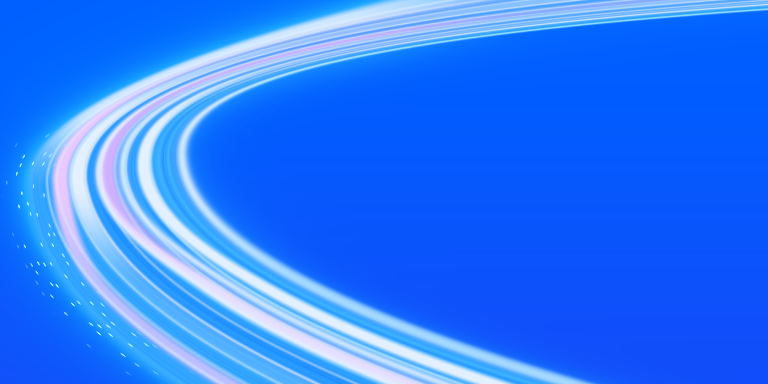
Write a WebGL 2 fragment shader that draws this background.

```glsl
#version 300 es
precision highp float;
// Curved ribbon of white, pink and cyan light trails sweeping over a vivid blue field.
uniform vec2 u_resolution;
out vec4 fragColor;

float hash(vec2 p) {
    vec3 q = fract(vec3(p.xyx) * 0.1031);
    q += dot(q, q.yzx + 33.33);
    return fract((q.x + q.y) * q.z);
}

float noise1(float x) {
    float i = floor(x);
    return mix(hash(vec2(i, 7.0)), hash(vec2(i + 1.0, 7.0)), smoothstep(0.0, 1.0, x - i));
}

// Horizontal position of the ribbon borders at depth y below the top.
float outerEdge(float y) {
    float v = y - 0.48;
    return 0.065 + (v < 0.0 ? 4.0 : 1.37) * v * v;
}

float innerEdge(float y) {
    float v = y - 0.40;
    return 0.47 + (v < 0.0 ? 2.65 * v * v / (0.623 + v) : 2.8 * v * v);
}

float band(float s, float a, float b, float soft) {
    return smoothstep(a - soft, a + soft, s) * (1.0 - smoothstep(b - soft, b + soft, s));
}

float line(float s, float center, float width) {
    float k = (s - center) / width;
    return exp(-k * k);
}

void main() {
    vec2 p = gl_FragCoord.xy / u_resolution.y;
    float y = 1.0 - p.y;
    float xo = outerEdge(y), xi = innerEdge(y);

    // Approximate distances to the borders, and position s across the ribbon.
    float slopeO = (outerEdge(y + 0.002) - outerEdge(y - 0.002)) / 0.004;
    float slopeI = (innerEdge(y + 0.002) - innerEdge(y - 0.002)) / 0.004;
    float dOut = (p.x - xo) / sqrt(1.0 + slopeO * slopeO);
    float dIn = (p.x - xi) / sqrt(1.0 + slopeI * slopeI);
    float s = (p.x - xo) / (xi - xo);
    float aa = fwidth(s);
    float low = smoothstep(0.48, 0.76, y);
    float high = 1.0 - smoothstep(0.06, 0.34, y);
    float far = smoothstep(0.85, 1.45, p.x) * high;

    vec3 white = vec3(0.89, 0.94, 1.0);
    vec3 pink = vec3(0.92, 0.70, 1.0);
    vec3 cyan = vec3(0.12, 0.69, 1.0);

    // Blue field, deeper towards the lower right.
    vec3 col = mix(vec3(0.0, 0.365, 1.0), vec3(0.07, 0.30, 0.98), smoothstep(0.1, 1.1, y));

    // Halos outside both borders.
    float outside = max(-dOut, 0.0);
    col = mix(col, vec3(0.0, 0.50, 1.0), 0.55 * exp(-outside / 0.12) * (1.0 - step(0.0, dIn)));
    col = mix(col, cyan, 0.9 * exp(-outside / 0.03) * (1.0 - step(0.0, dIn)) * (1.0 - 0.4 * low));
    float inside = max(dIn, 0.0);
    float innerHalo = exp(-inside / mix(0.028, 0.05, 1.0 - low)) * (1.0 - 0.75 * far);
    col = mix(col, vec3(0.10, 0.60, 1.0), 0.8 * innerHalo * step(0.0, dIn));

    // Ribbon body with fine streaks running along it.
    float body = smoothstep(-0.02 - aa, 0.05, s) * (1.0 - smoothstep(0.97, 1.01 + aa, s));
    float streak = 0.6 * noise1(s * 34.0) + 0.4 * mix(noise1(s * 110.0), 0.5, smoothstep(0.004, 0.012, aa));
    vec3 bodyCol = mix(vec3(0.05, 0.49, 1.0), vec3(0.30, 0.76, 1.0), streak);
    bodyCol = mix(bodyCol, vec3(0.42, 0.60, 1.0), high * 0.75 * band(s, 0.2, 0.9, 0.12));
    col = mix(col, bodyCol, body * (1.0 - 0.35 * far));

    // Broad trails, ordered from the outer border inwards.
    float soft = 0.016 + aa;
    float outerTrail = band(s, 0.03, 0.22, 0.03 + aa) * (1.0 - smoothstep(0.27, 0.50, y));
    col = mix(col, white, outerTrail * (1.0 - 0.7 * far) * (0.75 + 0.25 * streak));
    float pinkRim = band(s, 0.17 - 0.05 * low, 0.27 - 0.08 * low, soft) * (1.0 - 0.8 * high);
    col = mix(col, mix(pink, white, 0.25 + 0.2 * streak), pinkRim * (1.0 - 0.25 * low));
    col = mix(col, white, band(s, 0.28, 0.38, soft) * (1.0 - 0.8 * low) * (1.0 - 0.6 * high));
    float shift = 0.10 * low;
    col = mix(col, white, band(s, 0.44 + shift, 0.50 + 1.4 * shift, soft) * (1.0 - 0.75 * high));
    float pinkCore = band(s, 0.48 + shift, 0.57 + shift, 0.03 + aa) * (1.0 - 0.65 * low);
    col = mix(col, pink, pinkCore * 0.85 * (1.0 - 0.55 * far));
    col = mix(col, white, line(s, 0.615 + 0.08 * low, 0.022 + aa) * (0.85 - 0.4 * high));
    col = mix(col, white, band(s, 0.71 + 0.6 * shift, 0.80 + 0.6 * shift, soft) * (1.0 - 0.85 * high));

    // Thin bright filaments and the inner rim.
    for (int i = 0; i < 9; i++) {
        float f = float(i);
        float center = 0.10 + 0.085 * f + 0.05 * hash(vec2(f, 3.0));
        float strength = 0.25 + 0.4 * hash(vec2(f, 9.0));
        col = mix(col, white, line(s, center, 0.005 + 0.6 * aa) * strength);
    }
    col = mix(col, white, 0.8 * high * line(s, 0.86, 0.010 + 0.6 * aa));
    vec3 rim = mix(white, vec3(0.40, 0.88, 1.0), 0.6 * high);
    col = mix(col, rim, 0.9 * line(s, 1.01, mix(0.035, 0.014, high) + 0.6 * aa));
    col = mix(col, vec3(0.58, 0.83, 1.0), 0.7 * low * band(s, 0.97, 1.06, 0.02 + aa));

    // Sparks drifting off the outer bend.
    vec2 grid = vec2(dOut / 0.014, y / 0.026);
    vec2 cell = floor(grid);
    vec2 offset = (fract(grid) - 0.3 - 0.4 * vec2(hash(cell + 41.0), hash(cell + 83.0))) * vec2(0.014, 0.026);
    float spark = 1.0 - smoothstep(0.6, 1.6, length(offset / vec2(0.0018, 0.0045)));
    float zone = band(dOut, -0.045, 0.06, 0.02) * band(y, 0.36, 0.96, 0.06);
    col = mix(col, vec3(0.65, 0.93, 1.0), spark * zone * step(0.68, hash(cell + 17.0)));

    fragColor = vec4(col, 1.0);
}
```
